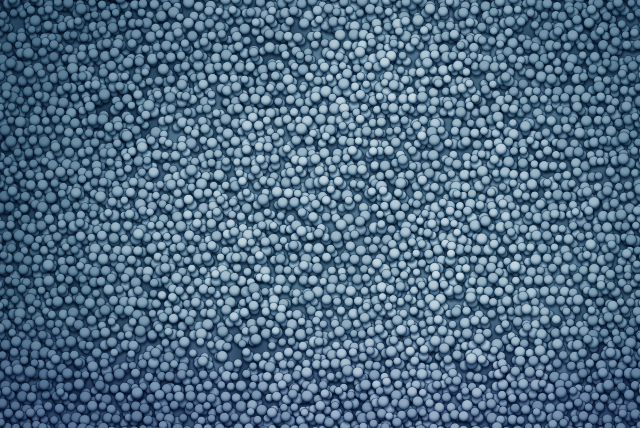
Reproduce this texture procedurally as a Shadertoy shader.

```glsl
// A bed of matte blue-grey beads lying loosely on a dark ground, lit from above.
// Three jittered bead layers are painted back to front with soft shadows; one
// tone value is then graded into steel blue and dimmed towards the edges.

#define CELL 0.0248          // bead spacing, in canvas heights
#define JITTER 0.50          // scatter of bead centres inside a cell
#define RADIUS_MIN 0.38      // smallest bead, in cells
#define RADIUS_MAX 0.57      // largest bead, in cells
#define GROUND_TONE 0.50
#define BEAD_TONE 0.86
#define SHADOW 0.43          // strength of one bead's soft shadow
#define VIGNETTE 0.38
#define GRADE vec3(1.90, 1.32, 1.0)   // tone exponent per channel

vec3 hash3(vec2 p) {
    vec3 q = fract(p.xyx * vec3(0.1031, 0.1030, 0.0973));
    q += dot(q, q.yxz + 33.33);
    return fract((q.xxy + q.yzz) * q.zyx);
}

float valueNoise(vec2 p) {
    vec2 i = floor(p), f = fract(p);
    f = f * f * (3.0 - 2.0 * f);
    float low = mix(hash3(i).x, hash3(i + vec2(1, 0)).x, f.x);
    float high = mix(hash3(i + vec2(0, 1)).x, hash3(i + vec2(1, 1)).x, f.x);
    return mix(low, high, f.y);
}

// Chance that a cell holds a bead: sparse filling below, piled clusters on top.
float beadChance(int layer, vec2 id) {
    float patches = valueNoise(id * vec2(0.14, 0.2) + 40.0);
    if (layer == 0) return mix(0.6, 1.0, patches);
    if (layer == 1) return mix(0.82, 1.0, smoothstep(0.2, 0.6, patches));
    return 0.08 + 0.5 * smoothstep(0.4, 0.85, valueNoise(id * 0.24 + 90.0));
}

// Tone of a matte sphere; q is the position inside it, in radii.
float beadShade(vec2 q) {
    vec3 normal = vec3(q, sqrt(max(0.0, 1.0 - dot(q, q))));
    float light = dot(normal, normalize(vec3(-0.06, 0.42, 0.90)));
    float rim = mix(0.74, 1.0, smoothstep(0.0, 0.65, normal.z));
    return rim * mix(0.38, 1.0, smoothstep(-0.3, 0.97, light));
}

// Paints one layer over the tone; upper rows first, so the order is global.
float paintLayer(float tone, vec2 p, int layer, float blur) {
    float level = float(layer);
    p += level * vec2(17.37, 11.61);
    float row = floor(p.y);
    for (int j = 1; j >= -1; j--) {
        float y = row + float(j);
        float shift = 0.5 * mod(y, 2.0);
        float column = floor(p.x - shift);
        for (int i = -1; i <= 1; i++) {
            vec2 id = vec2(column + float(i), y);
            vec3 rnd = hash3(id + 71.0 * level + 5.0);
            vec3 look = hash3(id + 37.0 * level + 213.0);
            if (look.x > beadChance(layer, id)) continue;

            vec2 centre = id + vec2(shift, 0.0) + 0.5 + JITTER * (rnd.xy - 0.5);
            float radius = mix(RADIUS_MIN, RADIUS_MAX, rnd.z * rnd.z * 0.5 + rnd.z * 0.5);
            vec2 q = p - centre;

            float reach = length(q + vec2(0.0, 0.12)) / radius;
            tone *= 1.0 - SHADOW * (1.0 - smoothstep(0.75, 1.55, reach));

            float cover = 1.0 - smoothstep(-blur, blur, length(q) - radius);
            float albedo = BEAD_TONE * mix(0.92, 1.04, look.y) * (0.92 + 0.03 * level);
            tone = mix(tone, albedo * beadShade(q / radius), cover);
        }
    }
    return tone;
}

void mainImage(out vec4 fragColor, in vec2 fragCoord) {
    vec2 uv = fragCoord / iResolution.xy;
    vec2 p = fragCoord / (iResolution.y * CELL);
    float blur = max(0.75 / (iResolution.y * CELL), 0.04);

    // Ground, then beads from the lowest layer to the top
    float tone = GROUND_TONE * mix(0.75, 1.3, valueNoise(p * 0.3));
    for (int layer = 0; layer < 3; layer++) {
        tone = paintLayer(tone, p, layer, blur);
    }

    // Uneven light: brightest right of the centre, dim left corners
    float edge = length((uv - vec2(0.56, 0.50)) * vec2(1.1, 0.8));
    tone *= 1.0 - VIGNETTE * smoothstep(0.2, 0.85, edge);
    tone *= mix(0.97, 1.03, valueNoise(p * 0.12 + 20.0));

    // Steel blue grade, turning slightly bluer along the bottom
    vec3 grade = GRADE + vec3(0.04, 0.13, 0.0) * (1.0 - smoothstep(0.0, 0.35, uv.y));
    fragColor = vec4(pow(vec3(clamp(tone, 0.02, 1.0)), grade), 1.0);
}
```
